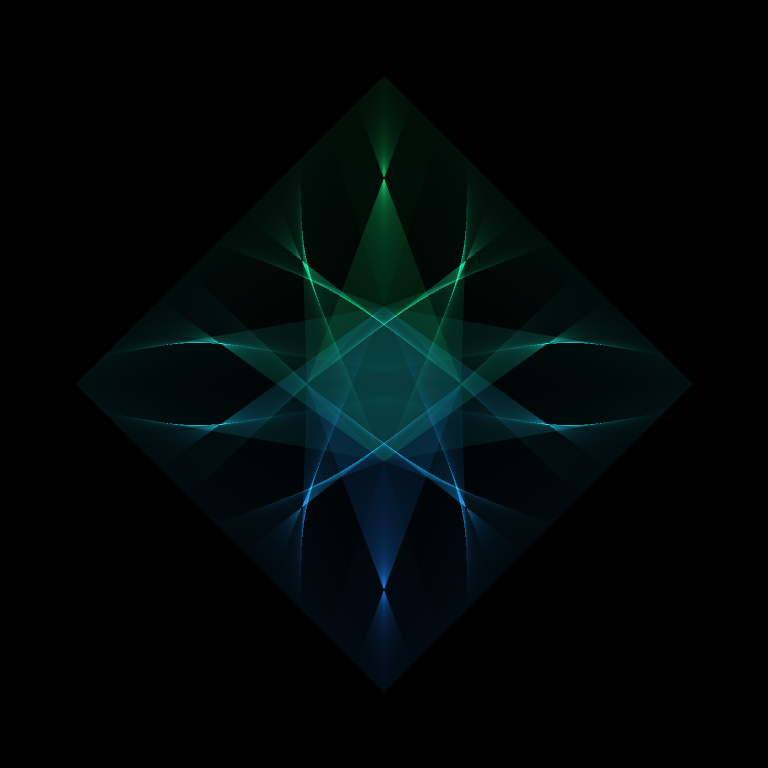
Reproduce this background procedurally as a WebGL 1 fragment shader.

```glsl
precision highp float;
// Draws a glowing diamond of light caustics, swept by chords between two nested diamonds.

uniform vec2 u_resolution;

const float RADIUS = 0.402;      // outer diamond, in canvas units
const float INNER_SCALE = 0.25;  // inner diamond relative to the outer one
const float TURNS = 11.0;        // inner end runs this many times faster
const int PIECES = 44;           // straight pieces: four sides per inner turn
const int SAMPLES = 2;           // antialiasing grid per axis
const float EXPOSURE = 0.098;
const float FOCUS_SOFTNESS = 1.0e-4;

const vec3 TOP_GREEN = vec3(0.07, 0.77, 0.39);
const vec3 BOTTOM_BLUE = vec3(0.09, 0.43, 0.85);

float cross2(vec2 a, vec2 b) {
    return a.x * b.y - a.y * b.x;
}

// Triangle wave that replaces the cosine; one turn is four units.
float triangleWave(float t) {
    return abs(mod(t, 4.0) - 2.0) - 1.0;
}

// Point on the unit diamond, clockwise from the top corner.
vec2 diamondPoint(float t) {
    return vec2(triangleWave(t - 1.0), triangleWave(t));
}

// Light of the chord at position u, if it passes through the origin.
vec3 chordLight(float u, vec2 outer, vec2 inner, vec2 outerStep, vec2 innerStep,
                float height, float spread) {
    if (u < 0.0 || u >= 1.0) return vec3(0.0);
    vec2 start = outer + u * outerStep;
    vec2 chord = inner + u * innerStep - start;
    float along = -dot(start, chord) / dot(chord, chord);
    if (along < 0.0 || along > 1.0) return vec3(0.0);
    float density = length(chord) / (TURNS * spread);
    vec3 tint = mix(BOTTOM_BLUE, TOP_GREEN, 0.5 + 0.5 * (start.y + height));
    return tint * density;
}

// Sum of all chords through p: each piece gives a quadratic in u.
vec3 caustics(vec2 p) {
    vec3 light = vec3(0.0);
    for (int i = 0; i < PIECES; i++) {
        float k = float(i);
        vec2 outer = diamondPoint(k / TURNS);
        vec2 inner = INNER_SCALE * diamondPoint(k + 2.0);
        vec2 outerStep = diamondPoint((k + 1.0) / TURNS) - outer;
        vec2 innerStep = INNER_SCALE * diamondPoint(k + 3.0) - inner;
        outer -= p;
        inner -= p;

        float a = cross2(outerStep, innerStep);
        float b = cross2(outer, innerStep) + cross2(outerStep, inner);
        float c = cross2(outer, inner);
        float disc = b * b - 4.0 * a * c;
        if (disc < 0.0) continue;

        // Stable roots, also for pieces with parallel steps.
        float q = -0.5 * (b + (b < 0.0 ? -1.0 : 1.0) * sqrt(disc));
        if (abs(a) < 1.0e-6) a = 1.0e-6;
        if (abs(q) < 1.0e-7) q = 1.0e-7;
        float spread = sqrt(disc + FOCUS_SOFTNESS);
        light += chordLight(q / a, outer, inner, outerStep, innerStep, p.y, spread);
        light += chordLight(c / q, outer, inner, outerStep, innerStep, p.y, spread);
    }
    return light;
}

void main() {
    float unit = min(u_resolution.x, u_resolution.y) * RADIUS;
    vec3 light = vec3(0.0);

    // Average a small grid inside each pixel to smooth the edges.
    for (int j = 0; j < SAMPLES; j++) {
        for (int i = 0; i < SAMPLES; i++) {
            vec2 offset = (vec2(float(i), float(j)) + 0.5) / float(SAMPLES) - 0.5;
            vec2 p = (gl_FragCoord.xy + offset - 0.5 * u_resolution) / unit;
            if (abs(p.x) + abs(p.y) < 1.01) {
                light += min(caustics(p) * EXPOSURE, vec3(1.0));
            }
        }
    }
    gl_FragColor = vec4(light / float(SAMPLES * SAMPLES), 1.0);
}
```
